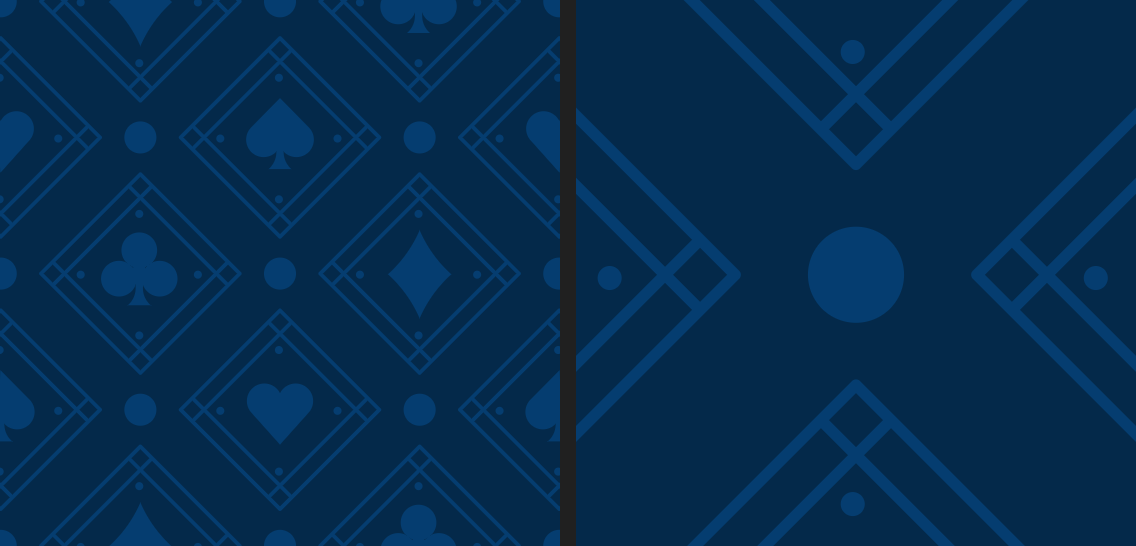
Left: the whole. Right: its middle third, enlarged.
Give the GLSL for this pattern, as a Shadertoy shader.

```glsl
// Navy card-suit wallpaper: framed spades, hearts, clubs and diamonds with round studs between them.

// Convex hull of a disc and a pointed tip.
float teardrop(vec2 p, vec2 center, float radius, vec2 tip) {
    vec2 axis = tip - center;
    float len = length(axis);
    axis /= len;
    p -= center;
    p = vec2(abs(dot(p, vec2(axis.y, -axis.x))), dot(p, axis));
    float b = radius / len, a = sqrt(1.0 - b * b);
    float k = dot(p, vec2(-b, a));
    if (k < 0.0) return length(p) - radius;
    if (k > a * len) return length(p - vec2(0.0, len));
    return dot(p, vec2(a, b)) - radius;
}

// Flared foot shared by spade and club.
float stem(vec2 p) {
    float slab = max(abs(p.y + 0.21) - 0.225, abs(p.x) - 0.165);
    return max(slab, 0.31 - length(vec2(abs(p.x) - 0.36, p.y + 0.2)));
}

float heart(vec2 p) {
    return teardrop(vec2(abs(p.x), p.y), vec2(0.215, 0.12), 0.24, vec2(0.0, -0.48));
}

float spade(vec2 p) {
    float body = teardrop(vec2(abs(p.x), p.y), vec2(0.225, -0.03), 0.24, vec2(0.0, 0.54));
    return min(body, stem(p));
}

float club(vec2 p) {
    p.x += 0.015;
    float leaves = min(length(p - vec2(0.0, 0.32)), length(vec2(abs(p.x) - 0.28, p.y + 0.07))) - 0.245;
    return min(min(leaves, length(p - vec2(0.0, 0.03)) - 0.1), stem(p));
}

// Rhombus with sides hollowed by large arcs.
float diamond(vec2 p) {
    return 1.755 - length(abs(p + vec2(0.0, 0.01)) - vec2(1.61, 1.304));
}

// Double square on its corner, the inner lines running out to the border.
float frame(vec2 p) {
    vec2 a = abs(vec2(p.x + p.y, p.x - p.y)) * 0.70711;
    vec2 over = a - 0.965;
    float box = length(max(over, 0.0)) + min(max(over.x, over.y), 0.0);
    float inner = min(abs(a.x - 0.738), abs(a.y - 0.738));
    return min(abs(box), max(inner, box)) - 0.026;
}

// Four small dots inside the frame.
float dots(vec2 p) {
    p = abs(p + 0.015);
    return min(length(p - vec2(0.805, 0.0)), length(p - vec2(0.0, 0.835))) - 0.055;
}

// Diagonal lattice index to position.
vec2 latticePoint(vec2 id, vec2 spacing) {
    return 0.5 * vec2(id.x + id.y, id.x - id.y) * spacing;
}

void mainImage(out vec4 fragColor, in vec2 fragCoord) {
    // The canvas is 7.5 units high, centred on a stud.
    float pixel = 7.5 / iResolution.y;
    vec2 p = (fragCoord - 0.5 * iResolution.xy) * pixel + vec2(0.0, 0.008);
    vec2 spacing = vec2(1.918, 1.87);
    vec2 g = p / spacing;
    vec2 diagonal = vec2(g.x + g.y, g.x - g.y);

    // Frames sit at odd lattice indices, studs at even ones.
    vec2 frameId = 2.0 * floor(diagonal * 0.5) + 1.0;
    vec2 studId = 2.0 * floor(diagonal * 0.5 + 0.5);
    vec2 q = p - latticePoint(frameId, spacing);
    float d = min(frame(q), dots(q));
    d = min(d, length(p - latticePoint(studId, spacing)) - 0.22);

    // Suits alternate along each row, in two kinds of row.
    bool oddRow = mod(0.5 * (frameId.x - frameId.y), 2.0) > 0.5;
    bool black = mod(frameId.y, 4.0) > 2.0;
    float suit;
    if (oddRow) suit = black ? spade(q) : heart(q);
    else suit = black ? club(q) : diamond(q);
    d = min(d, suit);

    float ink = clamp(0.5 - d / pixel, 0.0, 1.0);
    fragColor = vec4(mix(vec3(0.014, 0.16, 0.29), vec3(0.018, 0.24, 0.44), ink), 1.0);
}
```
